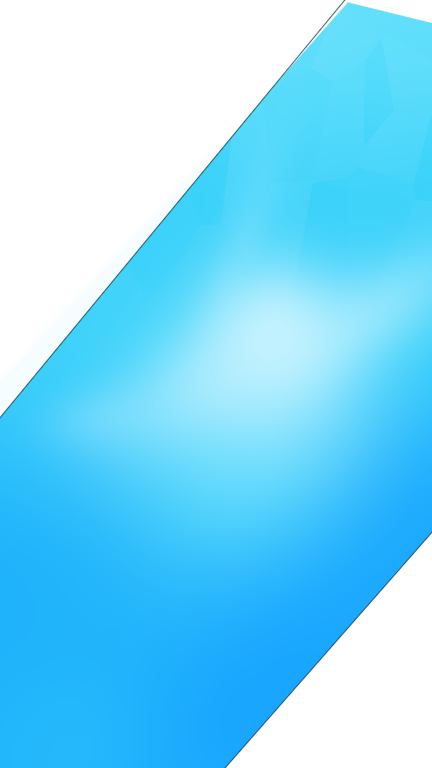
This background is drawn by a Shadertoy shader. Its source:

```glsl
// Diagonal sky-blue band on white, with a soft pale glow and faint crystal facets.

#define WHITE vec3(1.0)
#define PALE_STRIP vec3(0.965, 0.992, 1.0)
#define TOP_CYAN vec3(0.37, 0.87, 0.985)
#define MID_CYAN vec3(0.23, 0.82, 0.98)
#define LOW_BLUE vec3(0.12, 0.70, 0.985)
#define DEEP_BLUE vec3(0.09, 0.64, 1.0)
#define GLOW_COLOR vec3(0.84, 0.965, 1.0)
#define LINE_COLOR vec3(0.05, 0.20, 0.28)
#define LINE_WIDTH 0.0013
#define FACET_SCALE vec2(15.0, 8.5)
#define FACET_STRENGTH 0.10

vec2 hash2(vec2 p) {
    vec2 q = vec2(dot(p, vec2(127.1, 311.7)), dot(p, vec2(269.5, 183.3)));
    return fract(sin(q) * 43758.5);
}

// Signed distance to the line a-b, positive on its right-hand side
float side(vec2 p, vec2 a, vec2 b) {
    vec2 d = normalize(b - a);
    return dot(p - a, vec2(d.y, -d.x));
}

// Rotated elliptical Gaussian
float blob(vec2 p, vec2 center, vec2 radius, float angle) {
    float c = cos(angle), s = sin(angle);
    vec2 d = p - center;
    d = vec2(c * d.x + s * d.y, c * d.y - s * d.x) / radius;
    return exp(-dot(d, d));
}

// Flat cellular facets, each with its own brightness and tilt
float facets(vec2 p) {
    vec2 q = vec2(p.x - 0.28 * p.y, p.y + 0.2 * p.x) * FACET_SCALE;
    vec2 cell = floor(q), nearestId = cell, offset = vec2(0.0);
    float nearest = 9.0;
    for (int y = -1; y <= 1; y++)
    for (int x = -1; x <= 1; x++) {
        vec2 id = cell + vec2(x, y);
        vec2 d = id + hash2(id) - q;
        float dist = dot(d, d);
        if (dist < nearest) {
            nearest = dist;
            nearestId = id;
            offset = d;
        }
    }
    vec2 h = hash2(nearestId + 17.0);
    return h.x - 0.4 + 0.4 * dot(offset, h - 0.5);
}

vec3 bandColor(vec2 p) {
    // Vertical gradient
    vec3 color = mix(LOW_BLUE, MID_CYAN, smoothstep(0.25, 0.58, p.y));
    color = mix(color, TOP_CYAN, smoothstep(0.68, 0.98, p.y));
    color = mix(color, MID_CYAN, 0.35 * blob(p, vec2(0.14, 0.0), vec2(0.14, 0.12), 0.0));

    // Deeper blue along the lower right
    color = mix(color, DEEP_BLUE, 0.9 * blob(p, vec2(0.37, 0.13), vec2(0.30, 0.13), 0.85));
    color = mix(color, DEEP_BLUE, 0.5 * blob(p, vec2(0.56, 0.34), vec2(0.12, 0.10), 0.85));

    // Facets fade out below the upper part
    float facetMask = smoothstep(0.45, 0.85, p.y);
    color = mix(color, WHITE, FACET_STRENGTH * facetMask * facets(p));

    // Cyan veil under the glow
    color = mix(color, TOP_CYAN, 0.75 * blob(p, vec2(0.30, 0.39), vec2(0.16, 0.14), 0.5));

    // Glow: bright core, wings to both sides, and a soft lower halo
    float dim = 1.0;
    dim *= 1.0 - 0.70 * blob(p, vec2(0.355, 0.575), vec2(0.085, 0.085), 0.0);
    dim *= 1.0 - 0.48 * blob(p, vec2(0.27, 0.505), vec2(0.15, 0.075), 0.55);
    dim *= 1.0 - 0.45 * blob(p, vec2(0.49, 0.595), vec2(0.15, 0.055), 0.55);
    dim *= 1.0 - 0.45 * blob(p, vec2(0.37, 0.49), vec2(0.13, 0.12), 0.6);
    dim *= 1.0 - 0.20 * blob(p, vec2(0.125, 0.455), vec2(0.07, 0.04), 0.2);
    dim *= 1.0 - 0.15 * blob(p, vec2(0.32, 0.70), vec2(0.14, 0.03), 1.25);
    return mix(color, GLOW_COLOR, 1.0 - dim);
}

void mainImage(out vec4 fragColor, in vec2 fragCoord) {
    vec2 p = fragCoord / iResolution.xy * vec2(0.5625, 1.0);
    float aa = 0.75 / iResolution.y;

    // Band edges, positive inside
    float upper = side(p, vec2(0.0, 0.456), vec2(0.449, 1.0));
    float lower = -side(p, vec2(0.293, 0.0), vec2(0.5625, 0.307));
    float corner = side(p, vec2(0.36, 0.892), vec2(0.453, 0.997));
    float top = side(p, vec2(0.453, 0.997), vec2(0.5625, 0.970));
    float inside = min(min(upper, lower), min(corner, top));

    // Pale wedge beside the upper edge
    float wedge = side(p, vec2(0.0, 0.505), vec2(0.30, 0.83));
    float wedgeMask = smoothstep(-0.006, 0.006, wedge) * smoothstep(aa, -aa, upper);
    wedgeMask *= 1.0 - smoothstep(0.24, 0.31, p.x);
    vec3 color = mix(WHITE, PALE_STRIP, wedgeMask);

    color = mix(color, bandColor(p), smoothstep(-aa, aa, inside));

    // Thin dark outlines on the two long edges
    float edge = min(abs(upper), abs(lower)) - 0.5 * LINE_WIDTH;
    color = mix(color, LINE_COLOR, 0.8 * smoothstep(aa, -aa, edge));
    fragColor = vec4(color, 1.0);
}
```
